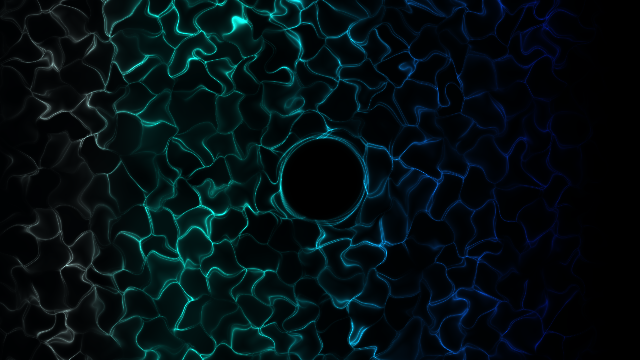
This background is drawn by a Shadertoy shader. Its source:

```glsl
// Draws a glowing web of caustic threads around a dark, ringed hole, from white through teal to blue.

const float CELLS = 12.5;                     // web cells per canvas height
const int STRANDS = 3;                        // threads woven along each cell border
const float STRAND_SPREAD = 0.06;             // how far the threads stray apart
const float THREAD_WIDTH = 0.023;             // in cell units
const float SHEET_WIDTH = 0.17;               // soft light beside the threads
const vec2 HOLE_CENTER = vec2(0.504, 0.502);  // as fractions of the canvas
const float HOLE_RADIUS = 0.113;              // in canvas heights
const float RING_RADIUS = 0.121;
const float RING_WIDTH = 0.0014;
const vec3 BASE = vec3(0.0, 0.006, 0.011);
const vec3 SILVER = vec3(0.42, 0.50, 0.49);
const vec3 TEAL = vec3(0.05, 0.80, 0.73);
const vec3 CYAN = vec3(0.04, 0.60, 0.70);
const vec3 AZURE = vec3(0.03, 0.27, 0.56);
const vec3 NAVY = vec3(0.01, 0.06, 0.36);

float hash(vec2 p) {
    return fract(sin(dot(p, vec2(127.1, 311.7))) * 43758.5453);
}

vec2 hash2(vec2 p) {
    return vec2(hash(p), hash(p + 47.3));
}

float noise(vec2 p) {
    vec2 i = floor(p), f = fract(p);
    f = f * f * (3.0 - 2.0 * f);
    return mix(mix(hash(i), hash(i + vec2(1, 0)), f.x),
               mix(hash(i + vec2(0, 1)), hash(i + vec2(1, 1)), f.x), f.y);
}

// x: distance to the nearest cell border, y: random value of the cell
vec2 cellBorder(vec2 p) {
    vec2 base = floor(p), f = fract(p);
    vec2 nearest = vec2(0.0), nearestId = vec2(0.0);
    float best = 8.0;
    for (int y = -1; y <= 1; y++)
    for (int x = -1; x <= 1; x++) {
        vec2 g = vec2(x, y);
        vec2 r = g + 0.1 + 0.8 * hash2(base + g) - f;
        if (dot(r, r) < best) {
            best = dot(r, r);
            nearest = r;
            nearestId = g;
        }
    }
    float border = 8.0;
    for (int y = -2; y <= 2; y++)
    for (int x = -2; x <= 2; x++) {
        vec2 g = nearestId + vec2(x, y);
        vec2 r = g + 0.1 + 0.8 * hash2(base + g) - f;
        vec2 gap = r - nearest;
        if (dot(gap, gap) > 0.0001)
            border = min(border, dot(0.5 * (r + nearest), normalize(gap)));
    }
    return vec2(border, hash(base + nearestId + 9.1));
}

// x: sharp threads, y: soft sheets of light
vec2 causticWeb(vec2 p) {
    p += 0.6 * (vec2(noise(p * 1.6), noise(p * 1.6 + 31.0)) - 0.5);
    p += 0.13 * sin(p.yx * vec2(4.3, 5.1) + 1.7 * sin(p * 1.9));
    float gate = smoothstep(0.22, 0.62, noise(p * 1.25 + 71.0));
    vec2 light = vec2(0.0);
    for (int i = 0; i < STRANDS; i++) {
        float k = float(i);
        vec2 stray = sin(p.yx * vec2(2.7, 3.3) + k * vec2(2.1, 1.6));
        vec2 cell = cellBorder(p + STRAND_SPREAD * stray);
        float fade = smoothstep(0.2, 0.85, noise(p * 1.7 + k * 13.0));
        light.x += (0.05 + fade) * (0.12 + 0.88 * gate) * exp(-cell.x / THREAD_WIDTH);
        light.y += fade * cell.y * exp(-cell.x / SHEET_WIDTH);
    }
    return light;
}

// Thin wobbling circles laid over one another
float ringStrands(vec2 q) {
    float angle = atan(q.y, q.x), light = 0.0;
    for (int i = 0; i < 5; i++) {
        float k = float(i);
        float radius = RING_RADIUS + 0.003 * (k - 2.0)
            + 0.0035 * sin(angle * (2.0 + k) + k * 2.4);
        float d = abs(length(q) - radius);
        float fade = 0.42 + 0.3 * sin(angle * (k + 1.0) + k * 1.9);
        light += fade * (exp(-d / RING_WIDTH) + 0.1 * exp(-d / 0.006));
    }
    return light;
}

vec3 palette(float x) {
    vec3 c = mix(SILVER, TEAL, smoothstep(0.12, 0.25, x));
    c = mix(c, CYAN, smoothstep(0.36, 0.54, x));
    c = mix(c, AZURE, smoothstep(0.50, 0.68, x));
    c = mix(c, NAVY, smoothstep(0.66, 0.86, x));
    return c * smoothstep(-0.04, 0.13, x) * (1.0 - smoothstep(0.80, 0.96, x));
}

void mainImage(out vec4 fragColor, in vec2 fragCoord) {
    vec2 uv = fragCoord / iResolution.xy;
    vec2 q = (uv - HOLE_CENTER) * vec2(iResolution.x / iResolution.y, 1.0);
    float r = length(q);

    // Bend the web so that it flows around the hole
    float bent = sqrt(max(r * r - 0.6 * HOLE_RADIUS * HOLE_RADIUS, 0.0));
    vec2 web = causticWeb(q / max(r, 0.001) * bent * CELLS + 20.0);

    float outside = smoothstep(HOLE_RADIUS - 0.003, HOLE_RADIUS + 0.003, r);
    float haze = exp(-pow((uv.x - 0.28) / 0.16, 2.0)) * noise(q * 8.0 + 5.0);
    float light = outside * (0.68 * web.x + 0.17 * web.y + 0.10 * haze);
    light += 0.7 * ringStrands(q);

    vec3 color = BASE * outside * (1.0 - smoothstep(0.7, 1.0, uv.x));
    color += palette(uv.x) * light;
    color += vec3(0.10, 0.14, 0.14) * palette(uv.x) * pow(light, 3.0);
    fragColor = vec4(min(color, 1.0), 1.0);
}
```
